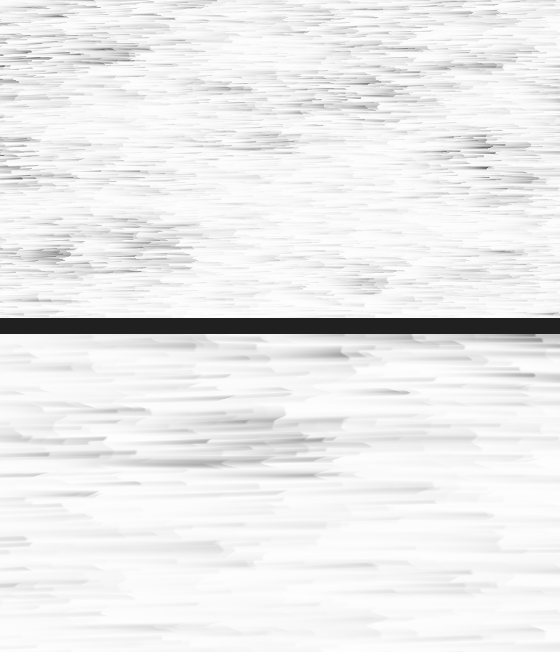
Top, the full canvas; bottom, a detail of the centre.
Give the GLSL for this texture, as a Shadertoy shader.

```glsl
// Pale brushed streaks: layers of thin horizontal strokes, each darkening
// from a faint left tail to a crisp right end. Slow noise gathers the strokes
// into patches and fine fibre noise splits the wider ones.
#define PAPER 0.992
#define INK 0.236
#define LAYERS 9
#define ROWS_COARSE 36.0
#define ROWS_FINE 185.0
#define LENGTH_COARSE 0.34
#define LENGTH_FINE 0.17
#define MAX_TILT 0.03
#define END_SOFTNESS 0.004
#define RAGGED_ENDS 0.025
#define PATCH_SCALE vec2(2.6, 11.0)
#define FIBRE_SCALE vec2(7.0, 170.0)

float hash(vec2 p) {
    vec3 q = fract(p.xyx * vec3(0.1031, 0.1030, 0.0973));
    q += dot(q, q.yzx + 33.33);
    return fract((q.x + q.y) * q.z);
}

float noise(vec2 p) {
    vec2 i = floor(p), f = fract(p);
    f = f * f * (3.0 - 2.0 * f);
    float low = mix(hash(i), hash(i + vec2(1, 0)), f.x);
    float high = mix(hash(i + vec2(0, 1)), hash(i + vec2(1, 1)), f.x);
    return mix(low, high, f.y);
}

// One layer: every row is cut into cells holding a single stroke each
float strokes(vec2 p, float rows, float cellLength, float seed) {
    float y = p.y * rows;
    float row = floor(y) + seed * 211.0;
    float x = p.x / cellLength + 40.0 * hash(vec2(row, seed));
    vec2 cell = vec2(floor(x) + 17.0 * seed, row);

    float strength = pow(hash(cell + 3.7), 4.0);
    float span = mix(0.4, 1.0, hash(cell + 51.3));
    float end = mix(span, 1.0, hash(cell + 97.1));
    float along = fract(x);

    // Gradual tail, crisp end, rounded cross section
    float tail = pow(clamp((along - end + span) / span, 0.0, 1.0), 1.5);
    float soft = END_SOFTNESS / cellLength;
    float tip = 1.0 - smoothstep(end - soft, end, along);
    float v = fract(y);
    return strength * tail * tip * 4.0 * v * (1.0 - v);
}

void mainImage(out vec4 fragColor, in vec2 fragCoord) {
    vec2 p = fragCoord / iResolution.y;

    // Patches of denser ink
    float patchNoise = noise(p * PATCH_SCALE + 5.0);
    float density = mix(0.25, 1.8, patchNoise * patchNoise);
    float fibre = mix(0.55, 1.45, noise(p * FIBRE_SCALE));

    // Gentle waviness, and stroke ends staggered from line to line
    p.y += 0.008 * noise(p * vec2(4.0, 7.0) + 31.0);
    p.x += RAGGED_ENDS * noise(vec2(3.0, p.y * 140.0));

    float ink = 0.0;
    for (int i = 0; i < LAYERS; i++) {
        float seed = float(i) + 1.0;
        float fineness = float(i) / float(LAYERS - 1);
        float tilt = MAX_TILT * (2.0 * hash(vec2(seed, 8.0)) - 1.0);
        vec2 q = p + vec2(0.0, tilt * p.x + 0.37 * seed);
        ink += strokes(q, mix(ROWS_COARSE, ROWS_FINE, fineness),
                       mix(LENGTH_COARSE, LENGTH_FINE, fineness), seed);
    }

    float shade = PAPER - INK * ink * density * fibre;
    fragColor = vec4(vec3(clamp(shade, 0.0, 1.0)), 1.0);
}
```
